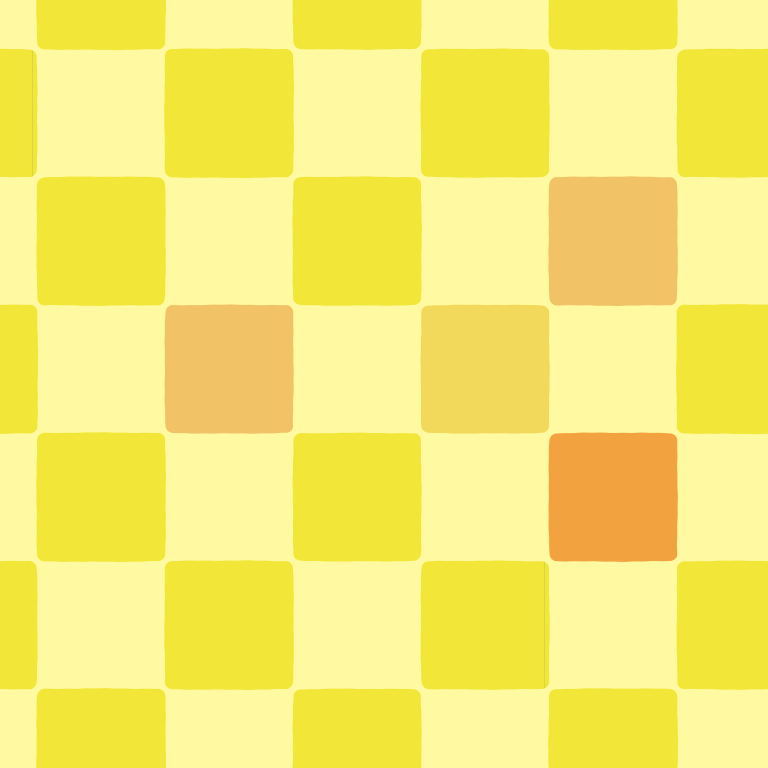
Reproduce this pattern procedurally as a three.js fragment shader.

```glsl
varying vec2 vUv;

float hash(vec2 p) {
  return fract(sin(dot(p, vec2(12.9898, 78.233))) * 43758.5453);
}

float isCell(vec2 cell, float column, float row) {
  vec2 offset = abs(cell - vec2(column, row));
  return 1.0 - step(0.5, max(offset.x, offset.y));
}

// Rounded square with slightly bowed, uneven edges
float tileDistance(vec2 p, vec2 cell) {
  vec2 side = sign(p);
  vec2 phase = 6.2832 * vec2(hash(cell + side.x * 0.31), hash(cell + side.y * 0.47 + 7.0));
  vec2 wobble = 0.0015 * sin(p.yx * 13.0 + phase) + 0.001 * sin(p.yx * 41.0 + phase * 2.0);
  vec2 bow = 0.022 * p.yx * p.yx;
  float halfSize = 0.504 + 0.004 * (hash(cell + 3.0) - 0.5);
  float radius = 0.055;
  vec2 q = abs(p) - halfSize + bow + wobble + radius;
  return length(max(q, 0.0)) + min(max(q.x, q.y), 0.0) - radius;
}

vec3 tileColor(vec2 cell) {
  vec3 color = vec3(0.95, 0.90, 0.22);
  color = mix(color, vec3(0.95, 0.64, 0.25), isCell(cell, 4.0, 1.0));
  color = mix(color, vec3(0.95, 0.85, 0.36), isCell(cell, 3.0, 2.0));
  float tan1 = isCell(cell, 1.0, 2.0) + isCell(cell, 4.0, 3.0);
  return mix(color, vec3(0.95, 0.76, 0.40), tan1);
}

void main() {
  vec2 grid = vUv * 6.0 - vec2(0.29, 0.616);
  float pixel = max(fwidth(grid.x), 0.0001);
  vec3 color = vec3(1.0, 0.98, 0.63);

  // Neighbours are included because the edges spill past their cells
  for (int y = -1; y <= 1; y++) {
    for (int x = -1; x <= 1; x++) {
      vec2 corner = floor(grid) + vec2(float(x), float(y));
      vec2 cell = mod(corner, 6.0);
      float filled = step(0.5, mod(cell.x + cell.y, 2.0));
      vec2 p = grid - corner - 0.5;
      float coverage = clamp(0.5 - tileDistance(p, cell) / pixel, 0.0, 1.0);

      // Hairline flaw beside the right edge of two tiles
      float flawed = isCell(cell, 5.0, 4.0) + isCell(cell, 3.0, 0.0);
      float hairline = 1.0 - smoothstep(0.0, 0.004 + pixel * 0.5, abs(p.x - 0.463));
      vec3 tile = mix(tileColor(cell), vec3(0.76, 0.83, 0.30), 0.7 * flawed * hairline);

      color = mix(color, tile, filled * coverage);
    }
  }
  gl_FragColor = vec4(color, 1.0);
}
```
